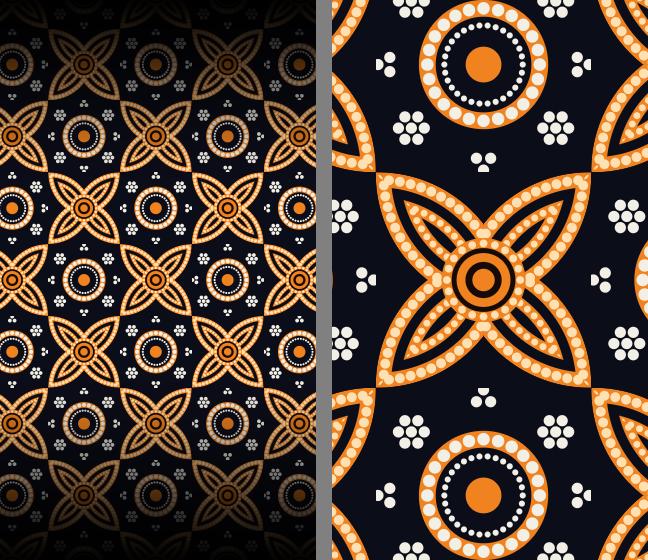
Left, the full canvas; right, a detail of the centre.
This pattern is drawn by a WebGL 1 fragment shader. Its source:

```glsl
precision highp float;
// Checkerboard of dotted four-petal flowers and ringed rosettes on navy, fading to black above and below.
uniform vec2 u_resolution;

const float CELLS_ACROSS = 4.4;
const vec2 GRID_SHIFT = vec2(0.03, 0.0);
const vec2 FADE = vec2(0.30, 1.06);          // start and end, in half heights

const vec3 NAVY = vec3(0.045, 0.05, 0.095);
const vec3 INK = vec3(0.09, 0.045, 0.035);
const vec3 ORANGE = vec3(0.94, 0.51, 0.12);
const vec3 PEACH = vec3(1.0, 0.88, 0.70);
const vec3 WHITE = vec3(0.95, 0.94, 0.90);

const vec2 PETAL_CENTER = vec2(0.49, -0.12); // centre of the arc bounding half a petal
const float PETAL_RADIUS = 0.62;
const float PETAL_BAND = 0.070;
const float LEAF_RADIUS = 0.505;
const float LEAF_BAND = 0.050;
const vec2 CLUSTER_POS = vec2(0.335, 0.295);
const float CLUSTER_DOT = 0.026;
const float TAU = 6.2831853;

float pixel; // size of one pixel in cell units

float cover(float d) {
  return clamp(0.5 - d / pixel, 0.0, 1.0);
}

float disc(vec2 p, float radius) {
  return length(p) - radius;
}

// Annulus between outer radius and outer radius minus width
float band(vec2 p, float outer, float width) {
  return abs(length(p) - outer + 0.5 * width) - 0.5 * width;
}

// Equal dots spaced around a circle
float ringDots(vec2 p, float radius, float count, float dotRadius) {
  float stepAngle = TAU / count;
  float a = floor(atan(p.y, p.x) / stepAngle + 0.5) * stepAngle;
  return disc(p - radius * vec2(cos(a), sin(a)), dotRadius);
}

// Orange band carrying a row of pale dots
vec3 beadedBand(vec3 col, vec2 p, float outer, float width, float count, float dotRadius, vec3 bead) {
  col = mix(col, ORANGE, cover(band(p, outer, width)));
  return mix(col, bead, cover(ringDots(p, outer - 0.5 * width, count, dotRadius)));
}

vec3 flower(vec3 col, vec2 p) {
  // Fold the four petals into one half petal
  vec2 q = abs(p);
  q = vec2(min(q.x, q.y), max(q.x, q.y));
  vec2 arc = q - PETAL_CENTER;
  vec3 petals = beadedBand(col, arc, PETAL_RADIUS, PETAL_BAND, 72.0, 0.023, PEACH);
  petals = beadedBand(petals, arc, LEAF_RADIUS, LEAF_BAND, 68.0, 0.016, PEACH);
  col = mix(col, petals, cover(disc(arc, PETAL_RADIUS)));

  // Hub
  col = beadedBand(col, p, 0.195, 0.050, 20.0, 0.018, PEACH);
  col = mix(col, INK, cover(disc(p, 0.148)));
  col = mix(col, ORANGE, cover(disc(p, 0.125)));
  col = mix(col, INK, cover(disc(p, 0.084)));
  return mix(col, ORANGE, cover(disc(p, 0.052)));
}

vec3 rosette(vec3 col, vec2 p) {
  col = beadedBand(col, p, 0.300, 0.078, 24.0, 0.029, WHITE);
  col = mix(col, WHITE, cover(ringDots(p, 0.182, 30.0, 0.014)));
  col = mix(col, ORANGE, cover(disc(p, 0.083)));

  // Seven-dot clusters on the diagonals
  vec2 q = abs(p);
  vec2 c = q - CLUSTER_POS;
  float dots = min(disc(c, CLUSTER_DOT), ringDots(c, 0.060, 6.0, CLUSTER_DOT));

  // Three-dot clusters on the axes, pointing outward
  q = vec2(min(q.x, q.y), max(q.x, q.y));
  dots = min(dots, disc(q - vec2(0.0, 0.490), CLUSTER_DOT));
  dots = min(dots, disc(q - vec2(0.033, 0.435), CLUSTER_DOT));
  return mix(col, WHITE, cover(dots));
}

void main() {
  pixel = CELLS_ACROSS / u_resolution.x;
  vec2 p = (gl_FragCoord.xy - 0.5 * u_resolution) * pixel + GRID_SHIFT;
  vec2 cell = floor(p + 0.5);
  vec2 local = p - cell;

  // Alternate the two motifs
  bool isFlower = mod(cell.x + cell.y, 2.0) < 0.5;
  vec3 col = isFlower ? flower(NAVY, local) : rosette(NAVY, local);

  // Darken toward the top and bottom edges
  float height = abs(2.0 * gl_FragCoord.y / u_resolution.y - 1.0);
  col *= 1.0 - smoothstep(FADE.x, FADE.y, height);
  gl_FragColor = vec4(col, 1.0);
}
```
